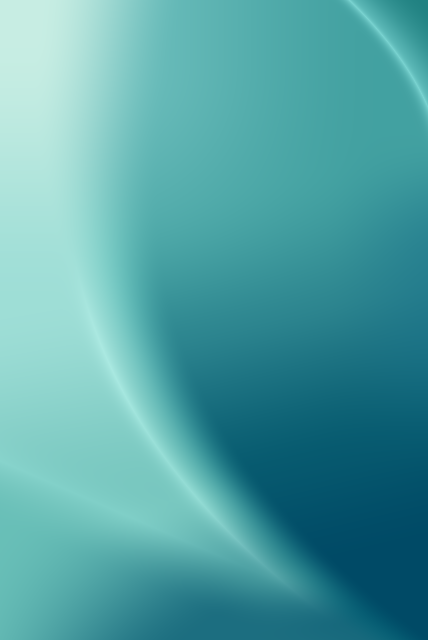
Reproduce this background procedurally as a Shadertoy shader.

```glsl
// Smooth teal gradient with a sweeping curved fold, a soft crease and a thin corner arc.

// Thin bright line with a wider soft halo around distance zero.
float glow(float dist, float core, float halo) {
    return 0.6 * exp(-abs(dist) / core) + 0.4 * exp(-dist * dist / (halo * halo));
}

void mainImage(out vec4 fragColor, in vec2 fragCoord) {
    vec2 uv = fragCoord / iResolution.xy;
    float x = uv.x;
    float down = 1.0 - uv.y;

    // Deep field: teal at the top, sinking to navy at the lower right
    float depth = down + 0.16 * (x - 0.6);
    vec3 deep = mix(vec3(0.26, 0.63, 0.63), vec3(0.15, 0.49, 0.54), smoothstep(0.28, 0.60, depth));
    deep = mix(deep, vec3(0.03, 0.36, 0.44), smoothstep(0.50, 0.74, depth));
    deep = mix(deep, vec3(0.0, 0.29, 0.40), smoothstep(0.68, 0.92, depth));
    float haze = (1.0 - smoothstep(0.2, 0.9, x)) * (1.0 - smoothstep(0.1, 0.55, down));
    deep = mix(deep, vec3(0.46, 0.77, 0.76), 0.85 * haze);
    deep = mix(deep, vec3(0.11, 0.46, 0.55), 0.5 * smoothstep(0.75, 1.05, x)
        * smoothstep(0.2, 0.4, down) * (1.0 - smoothstep(0.5, 0.75, down)));

    // Pale side of the fold: mint fading down to teal
    vec3 pale = mix(vec3(0.78, 0.93, 0.89), vec3(0.62, 0.87, 0.84), smoothstep(0.05, 0.48, down));
    pale = mix(pale, vec3(0.47, 0.78, 0.75), smoothstep(0.45, 0.80, down + 0.12 * (x - 0.2)));
    pale = mix(pale, vec3(0.27, 0.60, 0.61), smoothstep(0.76, 0.93, down + 0.2 * (x - 0.5)));
    pale = mix(pale, vec3(0.08, 0.40, 0.48), smoothstep(0.88, 1.0, down + 0.2 * (x - 0.7)));

    // Lower left sheet, shaded below a slanted crease
    float crease = down - 0.72 - 0.29 * x;
    float shade = 1.4 * x + (1.1 + 6.0 * x) * (down - 0.9);
    vec3 sheet = mix(vec3(0.41, 0.75, 0.72), vec3(0.11, 0.43, 0.50), smoothstep(-0.1, 1.0, shade));
    pale = mix(pale, sheet, smoothstep(-0.015, 0.10, crease));
    pale += 0.035 * glow(crease, 0.012, 0.035) * (1.0 - smoothstep(0.5, 0.7, x));

    // Main fold: signed distance from a cubic ridge, then a soft falloff to its right
    float d = down - 0.2;
    float ridge = 0.145 + d * d * (0.58 + 0.63 * d);
    float slope = d * (1.16 + 1.89 * d) * iResolution.x / iResolution.y;
    float side = (x - ridge) / sqrt(1.0 + slope * slope);
    float width = 0.27 - 0.17 * down;
    float fall = smoothstep(-0.07 * (1.0 - smoothstep(0.1, 0.6, down)), width, side);
    vec3 color = mix(pale, deep, fall);

    // Green tint inside the falloff and a highlight along the ridge
    color += vec3(-0.01, 0.025, 0.015) * 4.0 * fall * (1.0 - fall) * smoothstep(0.2, 0.5, down);
    float lit = smoothstep(0.35, 0.65, down) * (1.0 - smoothstep(0.84, 0.98, down));
    color += vec3(0.11, 0.085, 0.085) * lit * glow(side, 0.010, 0.025);

    // Corner arc: darker outside, thin bright edge
    float arc = (x - 0.816 - down * (1.55 - 2.7 * down)) * 0.72;
    float nearTop = 1.0 - smoothstep(0.17, 0.28, down);
    color = mix(color, vec3(0.13, 0.51, 0.51), nearTop * smoothstep(0.0, 0.12, arc));
    float spread = arc > 0.0 ? 0.035 : 0.015;
    color += vec3(0.22, 0.20, 0.19) * nearTop * glow(arc, 0.005, spread);

    fragColor = vec4(clamp(color, 0.0, 1.0), 1.0);
}
```
